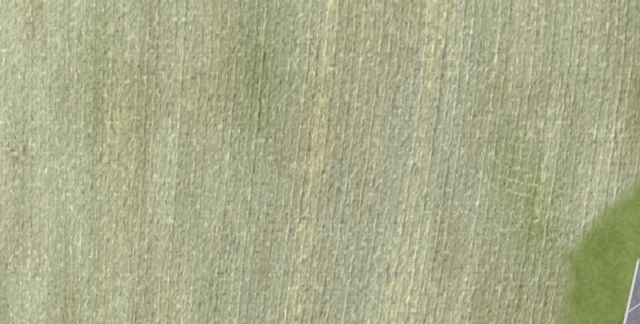
Give the GLSL for this texture, as a WebGL 1 fragment shader.

```glsl
precision highp float;
// Aerial view of a mown field: fine leaning rows of stubble, straw bands, a grass corner and a road edge.
uniform vec2 u_resolution;

const float ROWS = 36.0; // rows per canvas height, about 71 across
const vec3 SAGE = vec3(0.645, 0.655, 0.530);
const vec3 PALE = vec3(0.735, 0.760, 0.640);
const vec3 COOL = vec3(0.645, 0.665, 0.585);
const vec3 STRAW = vec3(0.770, 0.760, 0.590);
const vec3 EARTH = vec3(0.640, 0.615, 0.470);
const vec3 GREEN = vec3(0.535, 0.570, 0.385);
const vec3 GRASS = vec3(0.495, 0.555, 0.315);
const vec3 ROAD = vec3(0.520, 0.515, 0.545);
const vec3 PAINT = vec3(0.840, 0.850, 0.830);

float hash(vec2 p) {
  vec3 q = fract(vec3(p.xyx) * 0.1031);
  q += dot(q, q.yzx + 33.33);
  return fract((q.x + q.y) * q.z);
}

float noise(vec2 p) {
  vec2 i = floor(p), f = fract(p);
  f = f * f * (3.0 - 2.0 * f);
  return mix(mix(hash(i), hash(i + vec2(1.0, 0.0)), f.x),
             mix(hash(i + vec2(0.0, 1.0)), hash(i + 1.0), f.x), f.y);
}

float fbm(vec2 p) {
  float sum = 0.0, amp = 0.5;
  for (int i = 0; i < 4; i++) {
    sum += amp * noise(p);
    p = p * 2.03 + 17.1;
    amp *= 0.5;
  }
  return sum / 0.9375;
}

float bell(float x, float width) {
  return exp(-x * x / (width * width));
}

float patchAt(vec2 p, vec2 centre, vec2 size) {
  vec2 d = (p - centre) / size;
  return exp(-dot(d, d));
}

// Horizontal position measured along the rows, which lean more towards the middle
float rowPosition(vec2 p) {
  float lean = 0.13 * smoothstep(-0.1, 1.2, p.x);
  return p.x + lean * pow(max(1.0 - p.y, 0.0), 1.3);
}

// Thin pale ridge with a dark furrow beside it; each row has its own strength
float rowTone(float u, float y) {
  float id = floor(u * ROWS);
  float wobble = (noise(vec2(id * 7.3, y * 30.0)) - 0.5) * 0.16;
  float f = fract(u * ROWS) - 0.42 + wobble;
  float strength = mix(0.35, 1.0, hash(vec2(id, 4.0)));
  float broken = smoothstep(0.15, 0.7, noise(vec2(id * 3.7 + 9.0, y * 18.0)));
  float ridge = bell(f, 0.11) * mix(0.4, 1.0, broken);
  float furrow = bell(f - 0.24, 0.12) * mix(1.0, 0.5, broken);
  return strength * (ridge - furrow) + 0.3 * (hash(vec2(id, 8.0)) - 0.5);
}

// Short separate stalks and pits, lit from one side
float stubbleTone(vec2 p) {
  vec2 q = p * vec2(150.0, 85.0);
  q.x += 0.9 * noise(p * 55.0 + 5.0) + 0.35 * q.y * (noise(p * 9.0) - 0.5) * 0.1;
  float relief = noise(q) - noise(q + vec2(0.7, -0.6));
  float stalk = smoothstep(0.66, 0.92, noise(q * 0.85 + 70.0));
  float pit = smoothstep(0.68, 0.95, noise(q * 0.9 + vec2(23.0, 131.0)));
  return 0.75 * relief + 0.75 * stalk - 0.65 * pit;
}

vec3 fieldColor(vec2 p) {
  float u = rowPosition(p);
  float broad = fbm(p * vec2(4.0, 2.5) + 3.0);
  float streak = fbm(vec2(u * 15.0, p.y * 2.2));
  float speck = smoothstep(0.3, 0.75, noise(vec2(u * 105.0, p.y * 65.0) + 30.0));

  // Broad colour: pale on the left, cool in the middle
  float left = 1.0 - smoothstep(0.0, 0.75, p.x + 0.25 * (1.0 - p.y));
  vec3 color = mix(SAGE, PALE, clamp(0.5 * left + 1.3 * (streak - 0.4), 0.0, 1.0));
  color = mix(color, COOL, 0.55 * patchAt(p, vec2(1.15, 0.45), vec2(0.45, 0.5)));
  float dry = fbm(vec2(u * 9.0, p.y * 3.0) + 51.0);
  color = mix(color, EARTH, 0.6 * smoothstep(0.42, 0.75, dry));

  // Green regrowth
  float growth = 0.7 * patchAt(p, vec2(0.80, 0.75), vec2(0.09, 0.22))
               + 0.5 * patchAt(p, vec2(0.31, 0.72), vec2(0.06, 0.24))
               + patchAt(p, vec2(1.62 - 0.25 * (p.y - 0.38), 0.36), vec2(0.09, 0.24));
  color = mix(color, GREEN, clamp(growth * (0.2 + 1.2 * streak), 0.0, 0.75));

  // Bands of loose straw along the rows, then faint cross marks
  float drift = u + 0.03 * (fbm(vec2(u * 30.0, p.y * 8.0)) - 0.5);
  float bands = 0.5 * bell(drift - 0.355, 0.035) + 0.65 * bell(drift - 1.02, 0.045)
              + 0.65 * bell(drift - 1.345, 0.034)
              + 0.5 * bell(drift - 1.55, 0.025) * (1.0 - smoothstep(0.2, 0.4, p.y));
  float litter = bands + 0.55 * smoothstep(0.5, 0.7, streak);
  color = mix(color, STRAW, clamp(bands * 0.3 + litter * 0.65 * speck, 0.0, 0.85));
  float slope = p.y + 0.22 * p.x + 0.008 * noise(p * 35.0);
  float marks = bell(fract(slope * 27.0) - 0.5, 0.13)
              * patchAt(p, vec2(1.62, 0.42), vec2(0.11, 0.19));
  color = mix(color, STRAW, 0.75 * marks * (0.3 + 0.7 * speck));

  // Fine relief
  float rowGain = mix(0.05, 0.1, smoothstep(0.1, 0.8, p.x));
  float tone = rowGain * rowTone(u, p.y) + 0.115 * stubbleTone(vec2(u, p.y));
  tone += 0.06 * (noise(p * 230.0) - 0.5) + 0.05 * (broad - 0.5);
  return color + tone * vec3(1.0, 1.0, 0.95);
}

void main() {
  vec2 p = gl_FragCoord.xy / u_resolution.y;
  float px = 1.0 / u_resolution.y;
  p.x *= 1.9692 * u_resolution.y / u_resolution.x;
  vec3 color = fieldColor(p);

  // Grass corner with a soft ragged border
  float border = 1.74 + 0.24 * smoothstep(0.16, 0.5, p.y) + 0.08 * (fbm(p * 14.0) - 0.5);
  vec3 grass = GRASS + 0.14 * (fbm(p * vec2(18.0, 12.0)) - 0.5) + 0.06 * (noise(p * 120.0) - 0.5);
  color = mix(color, grass, smoothstep(-0.04, 0.05, p.x - border));

  // Road and its painted lines
  float side = p.x - 1.915 - 0.22 * p.y;
  float road = smoothstep(-px, px, side) * (1.0 - smoothstep(0.19, 0.21, p.y));
  float edge = 1.0 - smoothstep(0.004 - px, 0.004 + px, abs(side - 0.006));
  float dash = 1.0 - smoothstep(0.003 - px, 0.003 + px, abs(p.y - 0.035 - 0.7 * (p.x - 1.93)));
  vec3 asphalt = ROAD + 0.07 * (noise(p * 120.0) - 0.5);
  color = mix(color, mix(asphalt, PAINT, max(edge, 0.8 * dash)), road);

  gl_FragColor = vec4(clamp(color, 0.0, 1.0), 1.0);
}
```
